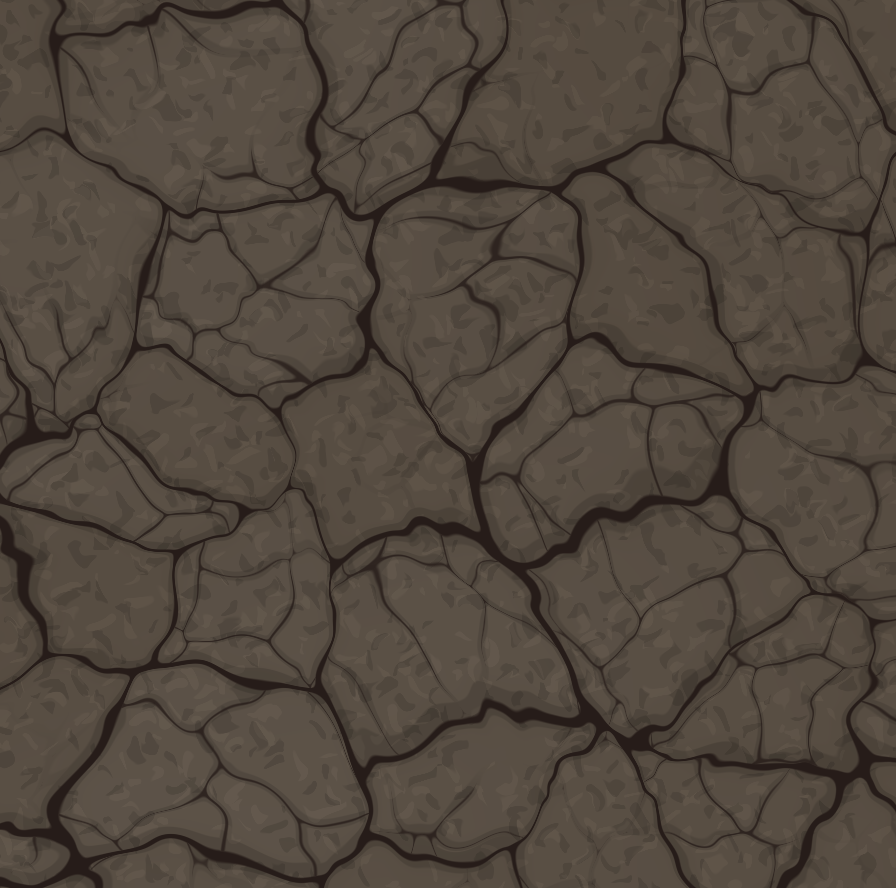
Write a Shadertoy shader that draws this texture.

```glsl
// Dry cracked earth: warped cellular noise splits the ground into large stones,
// a finer cellular layer splits some of them again with hairline cracks.
// Each stone gets a flat shaded rim and small ragged light and dark flecks.

const vec3 CRACK = vec3(0.150, 0.110, 0.098);
const vec3 EARTH_DARK = vec3(0.318, 0.277, 0.233);
const vec3 EARTH_LIGHT = vec3(0.362, 0.323, 0.282);

vec2 hash2(vec2 p) {
    vec3 q = fract(p.xyx * vec3(0.1031, 0.1030, 0.0973));
    q += dot(q, q.yzx + 33.33);
    return fract((q.xx + q.yz) * q.zy);
}

mat2 turn(float angle) {
    float c = cos(angle), s = sin(angle);
    return mat2(c, s, -s, c);
}

// Layered sines, each octave turned, that bend straight lines
vec2 warp(vec2 p, float freq, float strength, int octaves) {
    for (int i = 0; i < octaves; i++) {
        float k = float(i);
        vec2 q = turn(0.7 + 1.9 * k) * p * freq;
        p += strength / freq * sin(q.yx + vec2(1.3, 4.1) * (k + 1.0));
        freq *= 1.93;
    }
    return p;
}

// Slow irregular variation, 0 to 1
float wave(vec2 p, float freq) {
    vec2 q = warp(p, freq, 0.8, 2) * freq;
    return 0.5 + 0.25 * (sin(q.x + 0.6 * q.y) + sin(1.3 * q.y - 0.8 * q.x + 2.0));
}

float smoothMin(float a, float b, float k) {
    float h = max(k - abs(a - b), 0.0) / k;
    return min(a, b) - 0.25 * h * h * k;
}

// Cellular noise: x = distance to the border, y = the same but
// reduced by drop above lower borders, z = random value of the cell
vec3 cells(vec2 p, float freq, float rounding, float drop) {
    p *= freq;
    vec2 base = floor(p), nearCell = base, nearest = vec2(0.0);
    float best = 8.0;
    for (int y = -1; y <= 1; y++)
    for (int x = -1; x <= 1; x++) {
        vec2 cell = base + vec2(x, y);
        vec2 r = cell + hash2(cell) - p;
        float d = dot(r, r);
        if (d < best) { best = d; nearest = r; nearCell = cell; }
    }
    vec2 edge = vec2(8.0);
    for (int y = -2; y <= 2; y++)
    for (int x = -2; x <= 2; x++) {
        if (x == 0 && y == 0) continue;
        vec2 cell = nearCell + vec2(x, y);
        vec2 r = cell + hash2(cell) - p;
        vec2 dir = normalize(r - nearest);
        float d = dot(0.5 * (r + nearest), dir);
        edge.x = smoothMin(edge.x, d, rounding);
        edge.y = smoothMin(edge.y, d - drop * max(-dir.y, 0.0), rounding);
    }
    return vec3(edge / freq, hash2(nearCell + 17.0).x);
}

// Scattered, randomly turned slivers; share is the part of cells filled
float flecks(vec2 p, float freq, float share, float px) {
    p *= freq;
    vec2 base = floor(p);
    float best = 8.0;
    for (int y = -1; y <= 1; y++)
    for (int x = -1; x <= 1; x++) {
        vec2 cell = base + vec2(x, y);
        vec2 rnd = hash2(cell + 91.0);
        vec2 d = turn(6.2832 * rnd.x) * (p - cell - hash2(cell));
        float radius = mix(0.24, 0.62, fract(rnd.x * 7.3));
        if (rnd.y < share) best = min(best, length(d * vec2(1.0, 1.9)) - radius);
    }
    return 1.0 - smoothstep(-px * freq, px * freq, best);
}

float inside(float d, float width, float px) {
    return 1.0 - smoothstep(width - px, width + px, d);
}

void mainImage(out vec4 fragColor, in vec2 fragCoord) {
    float px = 1.0 / iResolution.y;
    vec2 uv = fragCoord * px;

    // Stones and their hairline subdivisions, with jagged outlines
    vec2 ground = warp(warp(uv, 9.0, 0.24, 3), 50.0, 0.34, 3);
    vec3 stone = cells(ground + 3.7, 4.9, 0.055, 0.035);
    vec3 shard = cells(ground + 9.0 + 5.0 * stone.z, 9.5, 0.05, 0.03);

    float split = smoothstep(0.3, 0.6, 0.5 * stone.z + 0.5 * wave(uv + 2.0, 11.0));
    float wide = mix(0.0008, 0.0046, wave(uv, 9.0));
    float thin = mix(-0.003, mix(0.0003, 0.0019, wave(uv + 5.0, 19.0)), split);

    // Base tone: per stone, per shard and slow drift
    float tone = 0.42 + 0.3 * stone.z + 0.15 * split * (shard.z - 0.5);
    tone += 0.5 * (wave(uv + 1.0, 4.0) - 0.4);
    tone -= 0.15 * (1.0 - smoothstep(0.0, 0.03, stone.y));
    vec3 color = mix(EARTH_DARK, EARTH_LIGHT, clamp(tone, 0.0, 1.0));

    // Flecks
    vec2 grit = warp(uv, 130.0, 0.65, 3);
    color *= 1.0 - 0.115 * flecks(grit, 42.0, 0.55, px);
    color *= 1.0 + 0.075 * flecks(grit + 4.3, 47.0, 0.42, px);

    // Flat shaded rims
    float rim = inside(stone.y, wide + 0.0055, px);
    rim = max(rim, 0.9 * split * inside(shard.y, thin + 0.0035, px));
    color *= 1.0 - 0.13 * rim;

    // Cracks
    float crack = inside(stone.x, wide, px);
    crack = max(crack, 0.8 * split * inside(shard.x, thin, px));
    fragColor = vec4(mix(color, CRACK, crack), 1.0);
}
```
